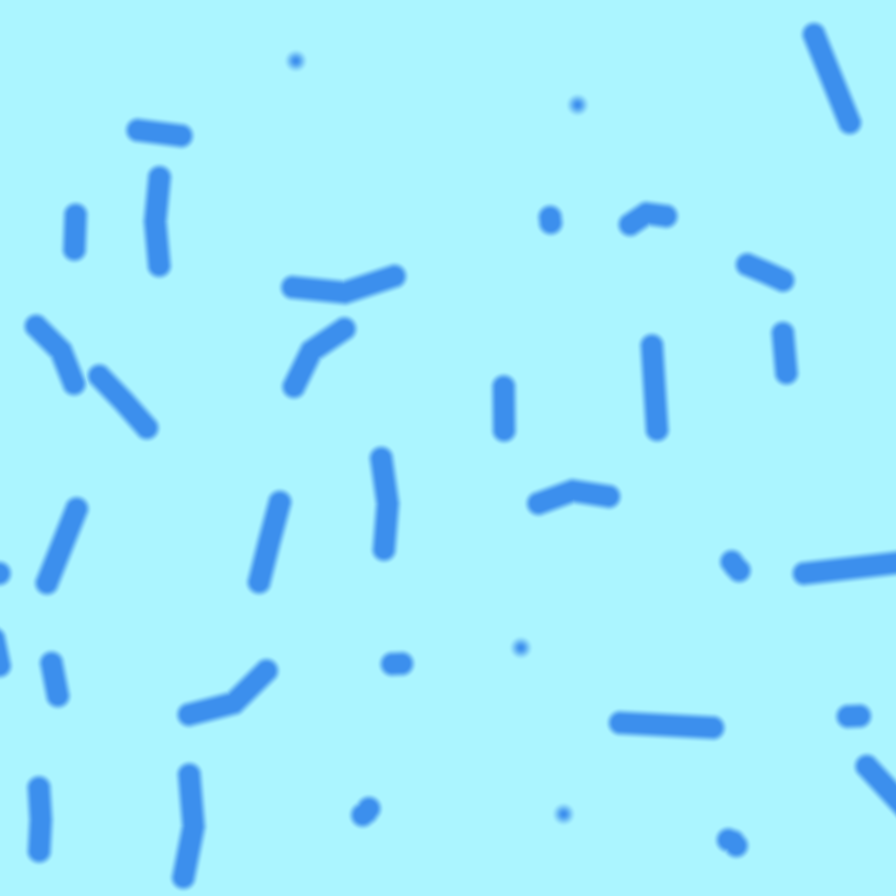
A Shadertoy shader for this pattern:

```glsl
// Scattered soft blue sprinkles: rounded strokes, bent strokes, blobs and dots on pale cyan.

const vec3 PALE_CYAN = vec3(0.67, 0.96, 1.0);
const vec3 SPRINKLE_BLUE = vec3(0.235, 0.56, 0.93);
const float PI = 3.14159265;

const float CELLS = 6.0;            // cells along the canvas height
const float STROKE_RADIUS = 0.0125; // lengths below are shares of the canvas height
const float EDGE_SOFTNESS = 0.0050;
const float DOT_RADIUS = 0.0145;

const float EMPTY_SHARE = 0.09;     // shares of the cells, the rest are strokes
const float DOT_SHARE = 0.20;
const float BLOB_SHARE = 0.14;

// Three random values in 0..1 for a cell and a seed (integer PCG mix).
vec3 hash3(vec2 cell, int seed) {
    uvec3 v = uvec3(ivec3(ivec2(cell) + 64, seed));
    v = v * 1664525u + 1013904223u;
    v.x += v.y * v.z; v.y += v.z * v.x; v.z += v.x * v.y;
    v ^= v >> 16u;
    v.x += v.y * v.z; v.y += v.z * v.x; v.z += v.x * v.y;
    return vec3(v >> 8u) / 16777216.0;
}

float segmentDistance(vec2 p, vec2 a, vec2 b) {
    vec2 pa = p - a, ba = b - a;
    float t = clamp(dot(pa, ba) / max(dot(ba, ba), 1e-6), 0.0, 1.0);
    return length(pa - ba * t);
}

// Distance to a spine of two segments whose joint is pushed sideways.
float bentSpineDistance(vec2 p, vec2 dir, float halfLength, float bend) {
    vec2 tip = dir * halfLength;
    vec2 joint = vec2(-dir.y, dir.x) * bend;
    return min(segmentDistance(p, -tip, joint), segmentDistance(p, joint, tip));
}

// Random direction, gathered around the axes and most of all the vertical.
vec2 sprinkleDirection(float h) {
    float a = PI * h;
    a += 0.10 * sin(2.0 * a) - 0.17 * sin(4.0 * a);
    return vec2(cos(a), sin(a));
}

// Coverage of one cell's sprinkle; p is relative to the cell centre, in cells.
float sprinkle(vec2 p, vec2 cell, float pixel) {
    vec3 shape = hash3(cell, 1);
    vec3 place = hash3(cell, 2);
    float kind = shape.x;
    if (kind < EMPTY_SHARE) return 0.0;

    bool isDot = kind < EMPTY_SHARE + DOT_SHARE;
    bool isBlob = !isDot && kind < EMPTY_SHARE + DOT_SHARE + BLOB_SHARE;

    vec2 dir = sprinkleDirection(shape.y);
    float halfLength = isDot ? 0.0
                     : isBlob ? mix(0.01, 0.06, shape.z)
                     : mix(0.10, 0.36, shape.z);

    // Long sprinkles wander less along their own direction.
    vec2 room = max(vec2(0.44) - abs(dir) * halfLength, 0.05);
    p -= (place.xy * 2.0 - 1.0) * room;

    // Nearly half of the strokes have a visible bend.
    float side = place.z * 2.0 - 1.0;
    float bend = halfLength * 0.40 * sign(side) * smoothstep(0.45, 1.0, abs(side));

    float d = bentSpineDistance(p, dir, halfLength, bend) / CELLS;
    if (isDot) return 1.0 - smoothstep(0.0, DOT_RADIUS, d);
    float soft = max(EDGE_SOFTNESS, pixel);
    return 1.0 - smoothstep(STROKE_RADIUS - soft, STROKE_RADIUS + soft, d);
}

// Strongest coverage among the nearby cells; rows slide sideways to hide the grid.
float sprinkleField(vec2 uv, float pixel) {
    vec2 p = uv * CELLS;
    float cover = 0.0;
    for (int j = -1; j <= 1; j++) {
        float row = floor(p.y) + float(j);
        vec2 q = vec2(p.x + hash3(vec2(0.0, row), 3).x, p.y);
        for (int i = -1; i <= 1; i++) {
            vec2 cell = vec2(floor(q.x) + float(i), row);
            cover = max(cover, sprinkle(q - cell - 0.5, cell, pixel));
        }
    }
    return cover;
}

void mainImage(out vec4 fragColor, in vec2 fragCoord) {
    vec2 uv = fragCoord / iResolution.y;
    float cover = sprinkleField(uv, 1.0 / iResolution.y);
    fragColor = vec4(mix(PALE_CYAN, SPRINKLE_BLUE, cover), 1.0);
}
```
